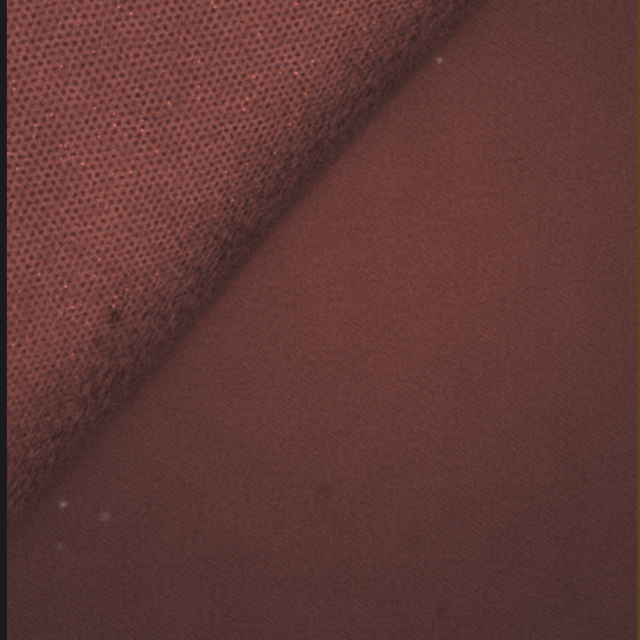
Reproduce this texture procedurally as a three.js fragment shader.

```glsl
// Folded mesh cloth in dim red light, lying diagonally over a smoother weave.
varying vec2 vUv;

const float TAU = 6.2831853;

vec2 hash2(vec2 p) {
  vec3 q = fract(p.xyx * vec3(0.1031, 0.103, 0.0973));
  q += dot(q, q.yzx + 33.33);
  return fract((q.xx + q.yz) * q.zy);
}

float cornerSlope(vec2 cell, vec2 corner, vec2 f) {
  return dot(hash2(cell + corner) * 2.0 - 1.0, f - corner);
}

// Gradient noise, roughly -0.7 to 0.7
float gradientNoise(vec2 p) {
  vec2 cell = floor(p);
  vec2 f = p - cell;
  vec2 u = f * f * f * (f * (f * 6.0 - 15.0) + 10.0);
  float low = mix(cornerSlope(cell, vec2(0.0), f), cornerSlope(cell, vec2(1.0, 0.0), f), u.x);
  float high = mix(cornerSlope(cell, vec2(0.0, 1.0), f), cornerSlope(cell, vec2(1.0), f), u.x);
  return mix(low, high, u.y);
}

float fbm(vec2 p) {
  float sum = 0.0;
  float gain = 0.6;
  for (int i = 0; i < 4; i++) {
    sum += gain * gradientNoise(p);
    p = p * 2.03 + 17.3;
    gain *= 0.55;
  }
  return sum;
}

// Fine mottling with a slight colour shift
vec3 grain(vec2 p, float count) {
  float shade = 0.7 * gradientNoise(p * count) + gradientNoise(p * count * 2.1 + 31.0);
  float tint = gradientNoise(p * count * 1.3 + 77.0);
  return vec3(shade) + tint * vec3(0.4, -0.2, -0.8);
}

float spot(vec2 p, vec2 center, float radius) {
  vec2 q = (p - center) / radius;
  return exp(-dot(q, q));
}

// Signed distance to the fold, positive on the upper left
float foldDistance(vec2 p) {
  float bend = 0.008 * sin(TAU * (p.x * 1.5 - 0.52));
  return (p.y - 0.152 - 1.125 * p.x - bend) / 1.5;
}

// Hexagonal net: near 1 on the threads, negative in the holes
float hexNet(vec2 p, float period) {
  float k = TAU / (period * 0.866);
  float waves = cos(k * p.y) + cos(k * (0.866 * p.x + 0.5 * p.y))
              + cos(k * (0.866 * p.x - 0.5 * p.y));
  return 0.5 - 0.5 * waves;
}

// Sparse glints, one candidate in each cell
float glints(vec2 p, float count, float rarity) {
  vec2 cell = floor(p * count);
  vec2 r = hash2(cell + 5.0);
  vec2 center = 0.25 + 0.5 * hash2(cell + 71.0);
  return step(rarity, r.x) * r.y * spot(fract(p * count), center, 0.26);
}

vec3 meshCloth(vec2 p, float d) {
  // The net tightens across the fold as the cloth turns away
  vec2 across = vec2(-0.746, 0.666);
  vec2 q = p - across * 0.11 * exp(-max(d, 0.0) / 0.09);
  q += 0.004 * vec2(gradientNoise(p * 21.0), gradientNoise(p * 18.0 + 40.0));
  q += 0.0025 * vec2(gradientNoise(p * 70.0), gradientNoise(p * 70.0 + 9.0));
  q = mat2(0.988, -0.156, 0.156, 0.988) * q;

  float light = smoothstep(-0.02, 0.17, d) * (1.0 - 0.33 * smoothstep(0.65, 0.15, p.y));
  vec3 color = mix(vec3(0.265, 0.168, 0.165), vec3(0.452, 0.25, 0.236), light);
  color *= 1.0 + 0.16 * fbm(p * 9.0) + 0.26 * grain(p, 105.0);

  // Net threads, their uneven sheen and steep streaks where seen edge on
  float contrast = smoothstep(0.0, 0.15, d) * mix(0.55, 1.0, smoothstep(0.3, 0.75, p.y));
  contrast *= 0.9 + 0.8 * gradientNoise(p * 38.0);
  color += vec3(0.088, 0.062, 0.06) * (hexNet(q, 0.0145) - 0.12) * contrast;
  vec2 along = vec2(dot(p, vec2(0.87, -0.5)), dot(p, vec2(0.5, 0.87)));
  float streak = gradientNoise(along * vec2(135.0, 45.0))
               + 0.6 * gradientNoise(along * vec2(210.0, 90.0) + 13.0);
  color += vec3(0.2, 0.11, 0.095) * streak * smoothstep(-0.005, 0.05, d) * exp(-d / 0.15);
  color += vec3(0.36, 0.18, 0.1) * glints(p, 120.0, 0.95) * smoothstep(0.02, 0.1, d);

  float stains = 0.28 * spot(p, vec2(0.18, 0.508), 0.012)
               + 0.16 * spot(p, vec2(0.153, 0.468), 0.011);
  return color * (1.0 - stains);
}

vec3 smoothWeave(vec2 p, float d) {
  // A broad pool of light, stretched along the fold
  vec2 c = p - vec2(0.62, 0.62);
  vec2 axes = vec2(0.7 * c.x + 0.714 * c.y, -0.714 * c.x + 0.7 * c.y);
  float pool = exp(-dot(axes * axes, vec2(2.7, 4.2)));
  vec3 color = mix(vec3(0.273, 0.18, 0.18), vec3(0.425, 0.242, 0.224), pool);

  color *= 1.0 - 0.14 * exp(min(d, 0.0) / 0.02);
  color *= 1.0 + 0.07 * fbm(p * 13.0) + 0.16 * grain(p, 110.0);
  float ribs = sin(TAU * (dot(p, vec2(78.0, 112.0)) + 0.7 * gradientNoise(p * 12.0)));
  color += vec3(0.011, 0.008, 0.008) * ribs * (0.6 + 1.3 * gradientNoise(p * 30.0));

  float stains = 0.1 * spot(p, vec2(0.508, 0.235), 0.015) + 0.12 * spot(p, vec2(0.69, 0.045), 0.01);
  color *= 1.0 - stains;
  vec2 w = p + 0.006 * vec2(gradientNoise(p * 120.0), gradientNoise(p * 120.0 + 50.0));
  float lint = spot(w, vec2(0.097, 0.212), 0.005) + spot(w, vec2(0.686, 0.906), 0.004)
             + 0.45 * spot(w, vec2(0.165, 0.193), 0.007) + 0.5 * spot(w, vec2(0.094, 0.147), 0.005);
  return color + vec3(0.16, 0.2, 0.21) * lint;
}

void main() {
  vec2 p = vUv;
  float d = foldDistance(p) + 0.004 * gradientNoise(p * 45.0);
  vec3 color = mix(smoothWeave(p, d), meshCloth(p, d), smoothstep(-0.01, 0.01, d));
  // Dark left border and thin ochre right border
  color = mix(vec3(0.1, 0.1, 0.12), color, smoothstep(0.0095, 0.012, p.x));
  color = mix(color, vec3(0.37, 0.25, 0.15), smoothstep(0.9945, 0.997, p.x));
  gl_FragColor = vec4(color, 1.0);
}
```
